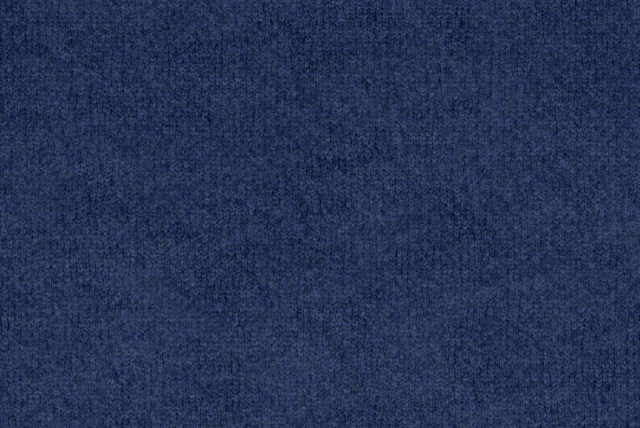
A Shadertoy shader for this texture:

```glsl
float hash(vec2 p) {
    return fract(sin(dot(p, vec2(127.1, 311.7))) * 43758.5453);
}

float noise(vec2 p) {
    vec2 i = floor(p), f = fract(p);
    f = f * f * (3.0 - 2.0 * f);
    return mix(mix(hash(i), hash(i + vec2(1, 0)), f.x),
               mix(hash(i + vec2(0, 1)), hash(i + vec2(1, 1)), f.x), f.y);
}

float clouds(vec2 p) {
    float sum = 0.0, weight = 0.5;
    for (int i = 0; i < 4; i++) {
        sum += weight * noise(p);
        p = p * 2.03 + 17.3;
        weight *= 0.55;
    }
    return sum;
}

// Rows of V-shaped stitches, with grooves between the columns
float knit(vec2 p) {
    vec2 q = p * vec2(66.0, 95.0);
    q += vec2(0.8, 1.5) * (vec2(noise(p * 8.0), noise(p * 7.0 + 40.0)) - 0.5);
    q += 0.6 * (vec2(noise(p * 70.0), noise(p * 70.0 + 90.0)) - 0.5);
    float x = fract(q.x) - 0.5;
    float leg = abs(x);
    float row = q.y - 1.2 * leg;
    vec2 stitch = vec2(floor(q.x * 2.0), floor(row));
    float yarn = 0.6 * cos(6.2832 * (row - floor(row) - 0.5));
    float groove = smoothstep(0.26, 0.5, leg) * (0.6 + 1.3 * hash(stitch + 5.0));
    float crease = 0.6 * (1.0 - smoothstep(0.0, 0.16, leg));
    float uneven = 1.4 * (hash(stitch) - 0.5) * smoothstep(0.5, 0.3, abs(fract(row) - 0.5));
    return yarn + uneven - groove - crease + 0.57;
}

// Short, bent stray hairs lying on the surface
float hairs(vec2 p) {
    vec2 g = p * 17.0;
    vec2 cell = floor(g);
    float cover = 0.0;
    for (int j = -1; j <= 1; j++) {
        for (int i = -1; i <= 1; i++) {
            vec2 id = cell + vec2(i, j);
            vec2 d = g - id - vec2(hash(id + 3.1), hash(id + 8.7));
            float angle = 6.2832 * hash(id + 1.9);
            d = mat2(cos(angle), -sin(angle), sin(angle), cos(angle)) * d;
            d.y += (hash(id + 6.3) - 0.5) * 3.0 * d.x * d.x;
            float halfLength = 0.12 + 0.25 * hash(id + 4.4);
            float strand = smoothstep(0.045, 0.008, abs(d.y))
                         * smoothstep(halfLength, halfLength * 0.5, abs(d.x));
            cover = max(cover, strand * hash(id + 2.2));
        }
    }
    return cover;
}

void mainImage(out vec4 fragColor, in vec2 fragCoord) {
    vec2 p = fragCoord / iResolution.y;

    // Brushed wool partly hides the stitches
    float felt = clouds(p * vec2(14.0, 20.0) + 31.0);
    float tone = knit(p) * mix(1.6, 1.05, smoothstep(0.3, 0.65, felt));
    tone += 2.8 * (noise(p * 150.0) - 0.5) + 2.6 * (noise(p * 290.0 + 60.0) - 0.5);

    // Soft mottling and a slightly darker upper edge
    tone += 1.7 * (clouds(p * vec2(6.0, 10.0)) - 0.52) + 1.4 * (felt - 0.52);
    tone += 0.3 - 0.6 * p.y;
    tone += 1.1 * hairs(p);

    // Dyed yarn whose blue varies a little on its own
    vec3 navy = vec3(0.138, 0.196, 0.324) + tone * vec3(0.032, 0.033, 0.035);
    navy.b += 0.06 * (noise(p * 120.0 + 200.0) - 0.5);
    navy.r += 0.012 * (noise(p * 100.0 + 300.0) - 0.5);
    fragColor = vec4(clamp(navy, 0.0, 1.0), 1.0);
}
```
